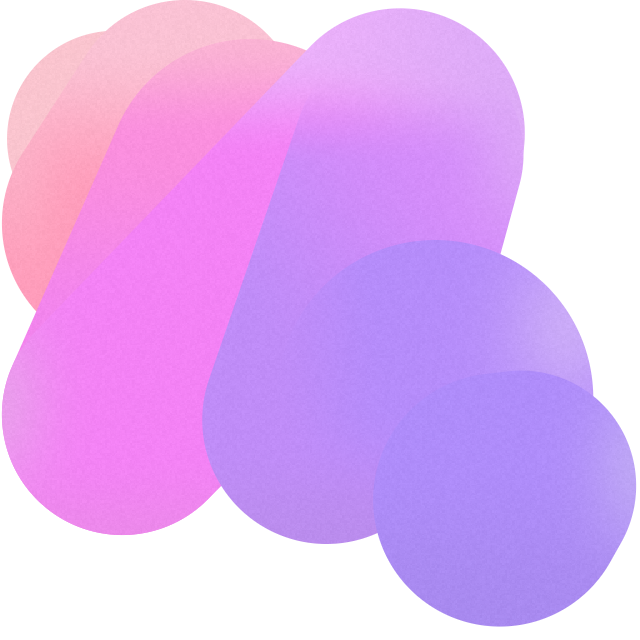
Give the GLSL for this background, as a WebGL 1 fragment shader.

```glsl
precision highp float;
// Overlapping soft blobs on white, running from peach through pink to violet.
// Each blob is the hull of two circles, painted back to front with its own
// gradient and pale glows; a fine sine-hash grain covers the colour.
uniform vec2 u_resolution;

float hash(vec2 p) {
  return fract(sin(dot(p, vec2(12.9898, 78.233))) * 43758.5453);
}

// Signed distance to the hull of two circles, each given as (centre, radius).
float hullDistance(vec2 p, vec3 a, vec3 b) {
  vec2 axis = b.xy - a.xy;
  float h = dot(axis, axis);
  p -= a.xy;
  vec2 q = vec2(abs(dot(p, vec2(axis.y, -axis.x))), dot(p, axis)) / h;
  float taper = a.z - b.z;
  vec2 c = vec2(sqrt(h - taper * taper), taper);
  float k = c.x * q.y - c.y * q.x;
  if (k < 0.0) return sqrt(h) * length(q) - a.z;
  if (k > c.x) return sqrt(h) * length(q - vec2(0.0, 1.0)) - b.z;
  return dot(c, q) - a.z;
}

// Smooth coverage about one pixel wide.
float cover(float d) {
  return clamp(0.5 - d * u_resolution.y, 0.0, 1.0);
}

// Soft elliptical glow.
float glow(vec2 p, vec2 centre, vec2 size) {
  vec2 d = (p - centre) / size;
  return exp(-dot(d, d));
}

void main() {
  vec2 uv = gl_FragCoord.xy / u_resolution;
  vec2 p = vec2(uv.x, 1.0 - uv.y); // y runs downward from the top
  vec3 color = vec3(1.0);
  float painted = 0.0;

  // Peach disc behind everything
  float mask = cover(length(p - vec2(0.180, 0.217)) - 0.169);
  color = mix(color, vec3(0.98, 0.77, 0.81), mask);
  painted = max(painted, mask);

  // Coral blob, paler toward its top
  mask = cover(hullDistance(p, vec3(0.206, 0.349, 0.203), vec3(0.289, 0.182, 0.182)));
  vec3 coral = mix(vec3(0.98, 0.76, 0.83), vec3(1.0, 0.61, 0.73),
                   smoothstep(0.06, 0.32, p.y));
  coral = mix(coral, vec3(0.98, 0.74, 0.81), 0.5 * glow(p, vec2(0.02, 0.27), vec2(0.07, 0.12)));
  color = mix(color, coral, mask);
  painted = max(painted, mask);

  // Rose blob
  vec3 pinkFoot = vec3(0.191, 0.648, 0.188);
  mask = cover(hullDistance(p, pinkFoot, vec3(0.391, 0.286, 0.225)));
  vec3 rose = mix(vec3(0.98, 0.70, 0.83), vec3(0.98, 0.56, 0.87),
                  smoothstep(0.06, 0.22, p.y));
  rose = mix(rose, vec3(0.95, 0.52, 0.93), smoothstep(0.22, 0.52, p.y));
  color = mix(color, rose, mask);
  painted = max(painted, mask);

  // Long magenta blob, turning pale lilac at the upper right
  mask = cover(hullDistance(p, pinkFoot, vec3(0.625, 0.208, 0.195)));
  vec3 magenta = mix(vec3(0.92, 0.69, 0.98), vec3(0.955, 0.51, 0.96),
                     smoothstep(0.08, 0.25, p.y));
  magenta = mix(magenta, vec3(0.87, 0.67, 0.97), smoothstep(0.45, 0.80, p.x));
  magenta = mix(magenta, vec3(0.91, 0.64, 0.92), 0.8 * glow(p, vec2(0.0, 0.63), vec2(0.08, 0.14)));
  magenta = mix(magenta, vec3(0.91, 0.55, 0.90), 0.7 * smoothstep(0.70, 0.86, p.y));
  color = mix(color, magenta, mask);
  painted = max(painted, mask);

  // Violet blob, dissolving into the lilac above
  mask = cover(hullDistance(p, vec3(0.510, 0.656, 0.194), vec3(0.638, 0.241, 0.180)));
  vec3 violet = mix(vec3(0.83, 0.55, 0.98), vec3(0.75, 0.55, 0.97),
                    smoothstep(-0.42, 0.12, p.y - p.x));
  violet = mix(violet, vec3(0.87, 0.67, 0.97), 0.8 * glow(p, vec2(0.83, 0.23), vec2(0.09, 0.13)));
  violet = mix(violet, vec3(0.73, 0.55, 0.93), smoothstep(0.68, 0.86, p.y));
  color = mix(color, violet, mask * smoothstep(0.12, 0.26, p.y));
  painted = max(painted, mask);

  // Periwinkle disc, fading out to the left and below
  mask = cover(length(p - vec2(0.680, 0.622)) - 0.247);
  mask *= smoothstep(0.40, 0.60, p.x + 0.15 * (0.5 - p.y));
  mask *= 1.0 - smoothstep(0.64, 0.79, p.y);
  vec3 periwinkle = mix(vec3(0.71, 0.55, 0.98), vec3(0.80, 0.68, 0.97),
                        0.9 * glow(p, vec2(0.89, 0.51), vec2(0.10, 0.13)));
  color = mix(color, periwinkle, mask);
  painted = max(painted, mask);

  // Blue-violet blob at the lower right
  mask = cover(hullDistance(p, vec3(0.781, 0.781, 0.198), vec3(0.814, 0.759, 0.180)));
  vec3 blueViolet = mix(vec3(0.685, 0.55, 0.98), vec3(0.66, 0.54, 0.94),
                        smoothstep(0.70, 0.97, p.y));
  blueViolet = mix(blueViolet, vec3(0.75, 0.66, 0.96), 0.9 * glow(p, vec2(1.0, 0.73), vec2(0.08, 0.13)));
  color = mix(color, blueViolet, mask);
  painted = max(painted, mask);

  // Fine grain on the painted area
  float grain = hash(floor(uv * 512.0)) + hash(floor(uv * 256.0) + 7.0) - 1.0;
  color += 0.018 * grain * painted;
  gl_FragColor = vec4(clamp(color, 0.0, 1.0), 1.0);
}
```
